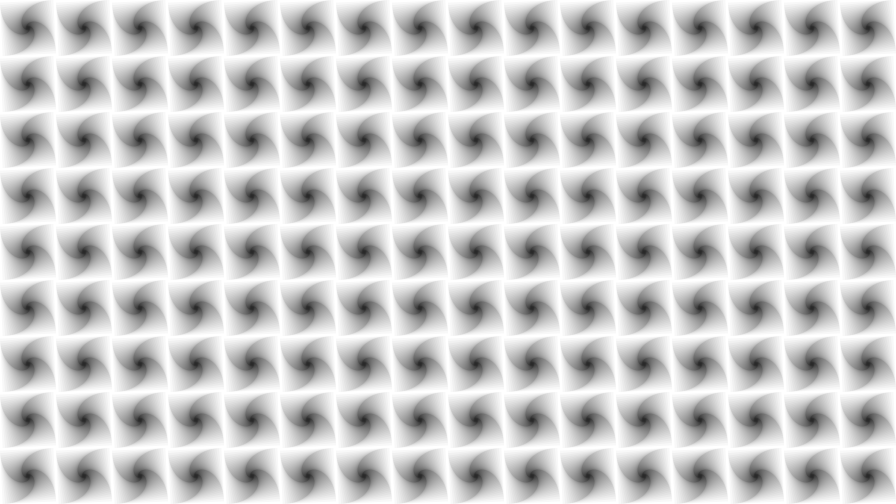
A WebGL 1 fragment shader for this pattern:

```glsl
precision highp float;

uniform vec2 u_resolution;

#define REPEATS vec2(16.0, 9.0)  // whole cells across and down
#define LAYERS 64                // nested squares per cell
#define TWIST 0.05               // turn between layers, radians
#define FADE 0.6                 // how quickly tone falls with size
#define PAPER vec3(1.0)

// Coverage of a unit square centred on the origin.
float squareCoverage(vec2 p, float pixel) {
  float edge = max(abs(p.x), abs(p.y)) - 0.5;
  return clamp(0.5 - edge / pixel, 0.0, 1.0);
}

// Tone of a whirl of squares, each inscribed in the one before.
float whirlTone(vec2 p, float pixel) {
  float c = cos(TWIST);
  float s = sin(TWIST);
  float grow = c + s;
  float layerTone = pow(grow, -FADE);
  float tone = 1.0;
  for (int i = 0; i < LAYERS; i++) {
    // Step into the frame of the next smaller, turned square.
    p = grow * vec2(c * p.x + s * p.y, c * p.y - s * p.x);
    pixel *= grow;
    tone *= mix(1.0, layerTone, squareCoverage(p, pixel));
  }
  return tone;
}

void main() {
  vec2 grid = gl_FragCoord.xy / u_resolution * REPEATS;
  vec2 cell = fract(grid) - 0.5;
  float pixel = REPEATS.y / u_resolution.y;
  gl_FragColor = vec4(PAPER * whirlTone(cell, pixel), 1.0);
}
```
